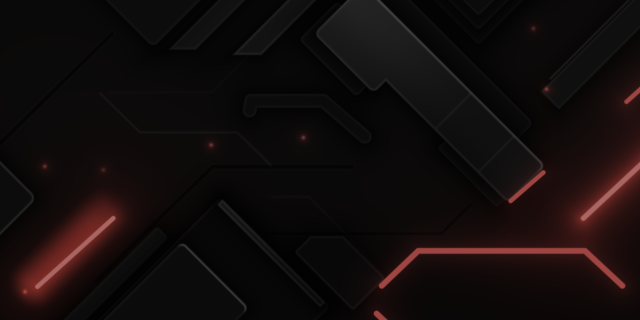
A Shadertoy shader for this background:

```glsl
// Dark layered tech panels cut along the diagonals, lit by red neon bars.
// Panels are boxes in a frame turned 45 degrees, each with a shadow and a lit rim;
// grooves, neon tubes and sparks are distances to segments and points.

const vec3 BASE = vec3(0.040, 0.037, 0.037);
const vec3 STEEL = vec3(1.0, 0.97, 0.97);
const vec3 HAZE = vec3(0.15, 0.035, 0.03);
const vec3 NEON = vec3(0.43, 0.145, 0.125);
const vec3 TUBE = vec3(0.62, 0.27, 0.26);
const vec3 HOT = vec3(0.66, 0.40, 0.39);
const float SHADOW_DEPTH = 0.65;
const float SHADOW_SIZE = 0.035;
const float RIM_WIDTH = 0.004;
const float FAR = 3.0;

float pixel;

// Distance to the segment from a to b
float segment(vec2 p, vec2 a, vec2 b) {
    vec2 ab = b - a;
    return length(p - a - ab * clamp(dot(p - a, ab) / dot(ab, ab), 0.0, 1.0));
}

// Signed distance to a rounded box given by two corners
float box(vec2 q, vec2 lo, vec2 hi, float r) {
    vec2 d = abs(q - 0.5 * (lo + hi)) - 0.5 * (hi - lo) + r;
    return length(max(d, 0.0)) + min(max(d.x, d.y), 0.0) - r;
}

float path(vec2 p, vec2 a, vec2 b, vec2 c, vec2 d) {
    return min(segment(p, a, b), min(segment(p, b, c), segment(p, c, d)));
}

float cover(float d) { return 1.0 - smoothstep(-pixel, pixel, d); }

// Panel of grey level fill over its soft shadow, with a lit rim
void panel(inout vec3 col, float d, float fill, float rim) {
    col *= 1.0 - SHADOW_DEPTH * exp(-max(d, 0.0) / SHADOW_SIZE);
    col = mix(col, STEEL * fill, cover(d));
    col += STEEL * rim * exp(-pow((d + RIM_WIDTH) / RIM_WIDTH, 2.0));
}

// Dark cut with a faint light lip
void groove(inout vec3 col, float d, float width, float lip) {
    col *= 1.0 - 0.6 * exp(-d * d / (width * width));
    col += STEEL * lip * exp(-pow((d - width) / RIM_WIDTH, 2.0));
}

void hairline(inout vec3 col, float d, float light) {
    col += STEEL * light * exp(-d * d / (RIM_WIDTH * RIM_WIDTH));
}

void neon(inout vec3 col, float d, float radius, vec3 core, float glow) {
    col += NEON * glow * exp(-d / 0.035);
    col = mix(col, core, cover(d - radius));
}

void mainImage(out vec4 fragColor, in vec2 fragCoord) {
    vec2 p = fragCoord / iResolution.y;
    vec2 q = vec2(p.x - p.y, p.x + p.y) * 0.70711; // down-right, up-right
    pixel = 1.0 / iResolution.y;

    // Ground and red haze
    float barLeft = segment(p, vec2(0.117, 0.104), vec2(0.354, 0.318));
    float barRight = segment(p, vec2(1.823, 0.318), vec2(2.05, 0.53));
    vec3 col = BASE * mix(0.65, 1.0, smoothstep(0.0, 0.6, p.y));
    col += HAZE * (0.65 * exp(-barLeft / 0.14) + 0.7 * exp(-barRight / 0.17));
    col += HAZE * 0.22 * exp(-length((p - vec2(1.6, 0.25)) * vec2(0.8, 1.6)) / 0.2);

    // Grooves and hairlines
    groove(col, segment(q, vec2(-0.39, 0.38), vec2(-0.385, 0.88)), 0.008, 0.015);
    groove(col, path(p, vec2(1.10, 0.479), vec2(0.664, 0.479), vec2(0.43, 0.25), vec2(0.3, 0.12)), 0.008, 0.012);
    groove(col, path(p, vec2(0.83, 0.27), vec2(1.2, 0.27), vec2(1.38, 0.27), vec2(1.47, 0.36)), 0.006, 0.008);
    hairline(col, path(p, vec2(0.313, 0.708), vec2(0.438, 0.586), vec2(0.742, 0.586), vec2(0.846, 0.484)), 0.04);
    hairline(col, path(p, vec2(0.34, 0.71), vec2(0.664, 0.713), vec2(0.755, 0.805), vec2(0.9, 0.95)), 0.015);
    hairline(col, path(p, vec2(0.85, 0.385), vec2(0.965, 0.385), vec2(1.08, 0.27), vec2(1.2, 0.14)), 0.02);

    // Upper left panels and strips
    panel(col, max(box(q, vec2(-0.225, 0.9), vec2(-0.165, FAR), 0.0), 0.845 - p.y), 0.075, 0.03);
    panel(col, box(q, vec2(-FAR, 0.94), vec2(-0.263, FAR), 0.02), 0.050, 0.02);
    panel(col, max(box(q, vec2(-0.072, 1.0), vec2(-0.008, FAR), 0.0), 0.828 - p.y), 0.075, 0.05);

    // Bracket
    float bracket = path(p, vec2(0.780, 0.655), vec2(0.785, 0.685), vec2(1.01, 0.685), vec2(1.14, 0.573));
    panel(col, bracket - 0.022, 0.044, 0.025);

    // Upper right chevrons and rails
    for (int i = 0; i < 3; i++) {
        float inset = 0.032 * float(i);
        panel(col, box(q, vec2(0.0, 1.665 + inset), vec2(0.45 - inset, FAR), 0.01), 0.045, 0.02);
    }
    panel(col, box(q, vec2(0.69, 1.70), vec2(0.77, FAR), 0.0), 0.060, 0.025);
    hairline(col, segment(q, vec2(0.683, 1.75), vec2(0.683, 2.2)), 0.08);

    // Large central panel with its under plates
    panel(col, box(q, vec2(-0.2, 1.5), vec2(0.745, 1.615), 0.02), 0.042, 0.025);
    panel(col, box(q, vec2(0.04, 1.28), vec2(0.295, 1.45), 0.015), 0.045, 0.03);
    panel(col, box(q, vec2(0.587, 1.345), vec2(0.85, 1.45), 0.01), 0.042, 0.02);
    float slab = min(box(q, vec2(0.06, 1.326), vec2(0.325, 1.547), 0.02), box(q, vec2(0.06, 1.38), vec2(0.865, 1.547), 0.02));
    float sheen = mix(0.135, 0.062, smoothstep(0.05, 0.65, q.x)) * mix(0.75, 1.05, smoothstep(1.33, 1.5, q.y));
    panel(col, slab, sheen, 0.05 + 0.08 * smoothstep(1.5, 1.545, q.y));
    for (float seam = 0.54; seam < 0.8; seam += 0.19)
        hairline(col, segment(q, vec2(seam, 1.39), vec2(seam, 1.54)), 0.035);

    // Lower panels
    panel(col, box(q, vec2(0.14, -1.0), vec2(0.19, 0.555), 0.01), 0.060, 0.015);
    panel(col, box(q, vec2(0.215, -1.0), vec2(0.70, 0.76), 0.015), 0.032, 0.03);
    panel(col, box(q, vec2(0.225, 0.735), vec2(0.68, 0.758), 0.005), 0.11 - 0.11 * q.x, 0.05);
    panel(col, box(q, vec2(0.228, -1.0), vec2(0.525, 0.577), 0.02), 0.045, 0.03 + 0.15 * smoothstep(0.55, 0.575, q.y));
    panel(col, max(box(q, vec2(0.50, 0.80), vec2(0.76, 0.945), 0.01), p.y - 0.263), 0.032, 0.03);
    panel(col, box(q, vec2(-FAR, -1.0), vec2(-0.187, 0.352), 0.025), 0.050, 0.09);

    // Neon bars
    float halo = box(q, vec2(-0.052, 0.12), vec2(0.04, 0.52), 0.035);
    col = mix(col, NEON, 0.8 * smoothstep(0.045, -0.04, halo) * smoothstep(0.58, 0.40, q.y));
    neon(col, barLeft, 0.007, HOT, 0.35);
    neon(col, barRight, 0.008, HOT, 0.85);
    neon(col, segment(p, vec2(1.596, 0.372), vec2(1.698, 0.461)), 0.007, TUBE, 0.25);
    neon(col, path(p, vec2(1.193, 0.107), vec2(1.307, 0.216), vec2(1.828, 0.216), vec2(1.945, 0.107)), 0.009, TUBE, 0.28);
    neon(col, segment(p, vec2(1.958, 0.682), vec2(2.05, 0.765)), 0.007, TUBE, 0.3);
    neon(col, segment(p, vec2(1.177, 0.02), vec2(1.23, -0.03)), 0.009, TUBE, 0.25);

    // Sparks: position and strength
    vec3 sparks[7] = vec3[7](vec3(0.14, 0.48, 0.8), vec3(0.323, 0.469, 0.5), vec3(0.66, 0.547, 0.9), vec3(0.948, 0.57, 0.9),
        vec3(1.708, 0.721, 0.9), vec3(1.667, 0.911, 0.6), vec3(0.078, 0.088, 0.9));
    for (int i = 0; i < 7; i++) {
        float r = length(p - sparks[i].xy);
        col += sparks[i].z * (NEON * 0.4 * exp(-r / 0.014) + TUBE * 0.5 * exp(-r * r / 0.00004));
    }
    fragColor = vec4(col, 1.0);
}
```
